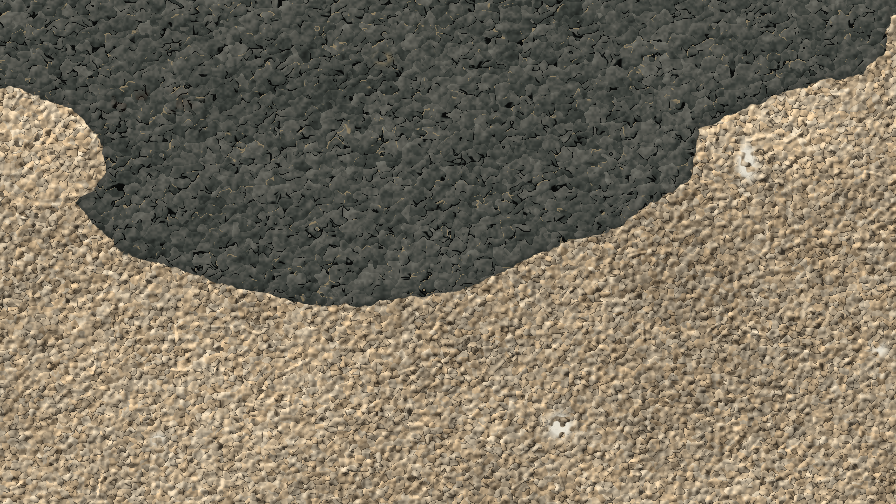
This texture is drawn by a WebGL 1 fragment shader. Its source:

```glsl
precision highp float;
// Worn dark asphalt ending in a ragged lip above coarse pale sand.
// The lip is a sum of ramps roughened by noise; both grounds are warped
// cells lit from the upper left, with sparse pits, straw and pale chips.

#define FLAKE_SCALE vec2(42.0, 56.0)
#define GRAIN_SCALE vec2(76.0, 88.0)
#define SAND_LIGHT 0.64
#define SAND_RELIEF 0.5
#define SAND_PITS 0.5
#define TAR_LIGHT 0.29
#define TAR_RELIEF 0.07
#define TAR_PITS 0.85
#define LIP_ROUGHNESS 0.018
#define LIGHT_STEP vec2(-0.0016, 0.0020)
#define STRAW_SCALE 13.0
#define STRAW_SHARE 0.25

uniform vec2 u_resolution;

float hash(vec2 p) {
  vec3 q = fract(p.xyx * 0.1031);
  q += dot(q, q.yzx + 33.33);
  return fract((q.x + q.y) * q.z);
}

vec2 hash2(vec2 p) { return vec2(hash(p), hash(p + 71.7)); }

float noise(vec2 p) {
  vec2 i = floor(p), f = fract(p);
  f = f * f * (3.0 - 2.0 * f);
  return mix(mix(hash(i), hash(i + vec2(1, 0)), f.x),
             mix(hash(i + vec2(0, 1)), hash(i + vec2(1, 1)), f.x), f.y);
}

float fbm(vec2 p) {
  float sum = 0.0, amp = 0.5;
  for (int i = 0; i < 4; i++) {
    sum += amp * noise(p);
    p = mat2(1.6, 1.2, -1.2, 1.6) * p + 9.3;
    amp *= 0.5;
  }
  return sum;
}

float ramp(float x, float a, float b) { return clamp((x - a) / (b - a), 0.0, 1.0); }

// Soft round spot, 1 at its centre.
float spot(vec2 p, vec2 c, vec2 r) { p = (p - c) / r; return exp(-dot(p, p)); }

// Cells: x gap to the border, y lower right side, z and w random per cell.
vec4 cells(vec2 q) {
  vec2 base = floor(q), nearest = vec2(0), id = vec2(0);
  float f1 = 9.0, f2 = 9.0;
  for (int j = -1; j <= 1; j++) for (int i = -1; i <= 1; i++) {
    vec2 c = base + vec2(float(i), float(j));
    vec2 r = c + hash2(c) - q;
    float d = length(r);
    if (d < f1) { f2 = f1; f1 = d; nearest = r; id = c; }
    else f2 = min(f2, d);
  }
  return vec4(f2 - f1, dot(nearest, vec2(-0.6, 0.8)), hash2(id + 5.5));
}

// Height of the asphalt's lower lip: down on the left, up on the right.
float lipHeight(float x) {
  float h = 0.824 - 0.037 * ramp(x, 0.03, 0.144) - 0.087 * ramp(x, 0.144, 0.213);
  h -= 0.193 * ramp(x, 0.205, 0.225) + 0.086 * ramp(x, 0.225, 0.5);
  h += 0.034 * ramp(x, 0.71, 0.926) - 0.027 * ramp(x, 0.498, 0.64);
  h += 0.086 * ramp(x, 0.926, 1.11) + 0.035 * ramp(x, 1.11, 1.227);
  h += 0.104 * ramp(x, 1.227, 1.377) + 0.092 * ramp(x, 1.374, 1.386);
  h += 0.081 * ramp(x, 1.386, 1.574) + 0.028 * ramp(x, 1.574, 1.713);
  return h + 0.045 * ramp(x, 1.713, 1.757) + 0.07 * ramp(x, 1.754, 1.764);
}

// Approximate signed distance, positive inside the asphalt.
float asphaltDistance(vec2 p) {
  p += LIP_ROUGHNESS * (vec2(fbm(p * 45.0), fbm(p * 45.0 + 40.0)) - 0.47);
  float h = lipHeight(p.x);
  float slope = (lipHeight(p.x + 0.003) - lipHeight(p.x - 0.003)) / 0.006;
  vec2 bulge = abs(p - vec2(0.22, 0.597)) / vec2(0.068, 0.072);
  return max((p.y - h) / sqrt(1.0 + slope * slope), 0.05 * (1.0 - bulge.x - bulge.y));
}

vec3 asphalt(vec2 p) {
  vec4 flake = cells(p * FLAKE_SCALE + 1.1 * vec2(noise(p * 75.0), noise(p * 75.0 + 17.0)));
  float rim = 1.0 - smoothstep(0.06, 0.2, flake.x);
  // Short pits below the lower right rim of some flakes.
  float patchy = smoothstep(0.52, 0.62, noise(p * 62.0 + 8.0));
  float pit = rim * patchy * smoothstep(0.0, 0.2, flake.y);
  float lum = TAR_LIGHT + 0.10 * (flake.z - 0.5) - TAR_RELIEF * flake.y;
  float bump = noise((p - LIGHT_STEP) * 85.0) - noise((p + LIGHT_STEP) * 85.0);
  lum += 0.13 * bump + 0.08 * (noise(p * 210.0) - 0.5) + 0.05 * (fbm(p * 6.0) - 0.47);
  lum *= 1.0 - TAR_PITS * pit;
  vec3 col = lum * mix(vec3(0.94, 1.02, 0.94), vec3(1.03, 1.03, 0.95), smoothstep(0.2, 0.36, lum));
  // Sandy crumbs on the opposite rims.
  float crumb = step(0.72, flake.w) * rim * smoothstep(0.0, -0.2, flake.y) * smoothstep(0.5, 0.65, noise(p * 120.0));
  crumb += 1.3 * spot(p, vec2(0.76, 0.884), vec2(0.015, 0.011)) * smoothstep(0.2, 0.5, noise(p * 110.0));
  col = mix(col, vec3(0.60, 0.53, 0.40), min(0.8 * crumb, 0.9));
  return col + vec3(0.05, 0.005, -0.01) * spot(p, vec2(0.30, 0.797), vec2(0.07, 0.018)) * patchy;
}

// One bent fibre in some of the grid squares.
float straw(vec2 p) {
  vec2 q = p * STRAW_SCALE, cell = floor(q);
  float a = 6.2832 * hash(cell + 3.0);
  vec2 r = fract(q) - 0.4 - 0.2 * hash2(cell);
  r = mat2(cos(a), sin(a), -sin(a), cos(a)) * r;
  r.y += 1.2 * r.x * r.x * (hash(cell + 8.0) - 0.5);
  float d = length(vec2(max(abs(r.x) - 0.22, 0.0), r.y));
  return (1.0 - smoothstep(0.012, 0.05, d)) * step(1.0 - STRAW_SHARE, hash(cell + 12.0));
}

vec3 sand(vec2 p) {
  vec4 stone = cells(p * GRAIN_SCALE + 0.8 * vec2(noise(p * 120.0), noise(p * 120.0 + 17.0)));
  float pit = (1.0 - smoothstep(0.04, 0.3, stone.x)) * smoothstep(-0.15, 0.2, stone.y);
  pit *= smoothstep(0.35, 0.6, noise(p * 80.0 + 8.0));
  float relief = noise((p - LIGHT_STEP) * 110.0) - noise((p + LIGHT_STEP) * 110.0);
  float lum = SAND_LIGHT + SAND_RELIEF * relief - 0.12 * stone.y + 0.17 * (stone.z - 0.5);
  lum += 0.16 * (noise(p * 230.0) - 0.5) + 0.16 * (fbm(p * 5.0 + 2.0) - 0.47) + 0.14 * (fbm(p * 24.0) - 0.47);
  // Broad light and dark drifts.
  lum += 0.10 * spot(p, vec2(0.07, 0.71), vec2(0.16, 0.12)) + 0.10 * spot(p, vec2(1.6, 0.75), vec2(0.18, 0.1));
  lum += 0.06 * spot(p, vec2(0.38, 0.2), vec2(0.28, 0.13)) - 0.08 * spot(p, vec2(1.32, 0.46), vec2(0.22, 0.14));
  lum += 0.17 * straw(p) - 0.14 * straw(p + vec2(-0.003, 0.004));
  lum = clamp(lum * (1.0 - SAND_PITS * pit), 0.2, 1.0);
  vec3 tint = mix(vec3(1.0, 0.87, 0.69), vec3(1.0, 0.895, 0.74), smoothstep(0.3, 0.6, lum));
  vec3 col = lum * (tint + (stone.w - 0.5) * vec3(0.02, -0.04, -0.10));
  // Pale chips.
  float chip = spot(p, vec2(1.481, 0.678), vec2(0.016, 0.032)) + spot(p, vec2(1.111, 0.155), vec2(0.022));
  chip += 0.6 * spot(p, vec2(0.313, 0.127), vec2(0.013)) + 0.6 * spot(p, vec2(1.745, 0.305), vec2(0.016));
  chip *= 1.6 * smoothstep(0.3, 0.55, noise(p * 95.0 + 7.0));
  return mix(col, vec3(0.93, 0.91, 0.85), clamp(chip, 0.0, 0.9));
}

void main() {
  vec2 p = gl_FragCoord.xy / u_resolution.y;
  float d = asphaltDistance(p), soft = 0.6 / u_resolution.y;
  // Shade the tar beside the lip and brighten the sand below it.
  vec3 tar = asphalt(p) * (1.0 - 0.25 * exp(-max(d, 0.0) * 130.0));
  vec3 ground = sand(p) * (1.0 + 0.08 * exp(-max(-d, 0.0) * 90.0));
  gl_FragColor = vec4(mix(ground, tar, smoothstep(-soft, soft, d)), 1.0);
}
```
